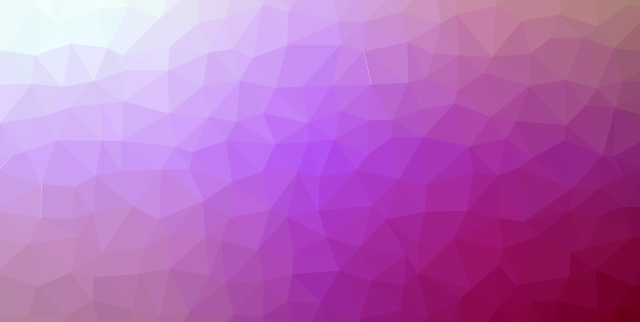
Reproduce this background procedurally as a WebGL 1 fragment shader.

```glsl
precision highp float;
// Low-poly mesh of flat triangles over a white, violet and crimson gradient.

uniform vec2 u_resolution;

// Mesh, in units of the canvas height
const float CELL = 0.1021;
const vec2 MESH_ORIGIN = vec2(0.005, 0.036);
const float JITTER = 0.37;
const float TINT = 0.012;

// Pale hairline seams on a few upright edges
const float SEAM_CHANCE = 0.015;
const float SEAM_WIDTH = 0.001;
const float SEAM_ALPHA = 0.25;

// Colours from left to right along the middle height
const vec3 LILAC = vec3(0.81, 0.66, 0.97);
const vec3 LAVENDER = vec3(0.79, 0.58, 0.97);
const vec3 VIOLET = vec3(0.70, 0.30, 0.95);
const vec3 MAGENTA = vec3(0.65, 0.17, 0.64);
const vec3 PLUM = vec3(0.52, 0.12, 0.45);

// Colour shifts from bottom to top
const vec3 SHIFT_BOTTOM = vec3(-0.11, -0.15, -0.35);
const vec3 SHIFT_LOW = vec3(-0.035, -0.09, -0.21);
const vec3 SHIFT_MIDDLE = vec3(0.0);
const vec3 SHIFT_HIGH = vec3(0.07, 0.2, 0.01);
const vec3 SHIFT_TOP = vec3(0.135, 0.37, 0.0);

// Icy glow in the upper left corner
const vec3 GLOW = vec3(0.01, 0.07, 0.02);
const vec2 GLOW_CENTRE = vec2(0.08, 0.92);
const vec2 GLOW_SIZE = vec2(0.15, 0.13);

float hash(vec2 p) {
  return fract(sin(dot(p, vec2(127.1, 311.7))) * 43758.5453);
}

// Five evenly spaced stops
vec3 ramp(float t, vec3 a, vec3 b, vec3 c, vec3 d, vec3 e) {
  float s = clamp(t, 0.0, 1.0) * 4.0;
  vec3 low = mix(mix(a, b, min(s, 1.0)), c, clamp(s - 1.0, 0.0, 1.0));
  return mix(mix(low, d, clamp(s - 2.0, 0.0, 1.0)), e, clamp(s - 3.0, 0.0, 1.0));
}

vec3 gradient(vec2 uv) {
  vec3 across = ramp(uv.x, LILAC, LAVENDER, VIOLET, MAGENTA, PLUM);
  vec3 shift = ramp(uv.y, SHIFT_BOTTOM, SHIFT_LOW, SHIFT_MIDDLE, SHIFT_HIGH, SHIFT_TOP);
  vec2 g = (uv - GLOW_CENTRE) / GLOW_SIZE;
  return min(across + shift + GLOW * exp(-dot(g, g)), vec3(0.93, 0.985, 0.99));
}

// Jittered mesh vertex
vec2 vertex(vec2 id) {
  vec2 offset = vec2(hash(id), hash(id + 57.3)) * 2.0 - 1.0;
  return MESH_ORIGIN + (id + offset * JITTER) * CELL;
}

float cross2(vec2 a, vec2 b) {
  return a.x * b.y - a.y * b.x;
}

float edgeDistance(vec2 p, vec2 a, vec2 b) {
  return cross2(b - a, p - a) / length(b - a);
}

float segmentDistance(vec2 p, vec2 a, vec2 b) {
  vec2 ab = b - a;
  return length(p - a - ab * clamp(dot(p - a, ab) / dot(ab, ab), 0.0, 1.0));
}

// Delaunay test: positive when the diagonal a-c suits the quad a, b, c, d
float diagonalTest(vec2 a, vec2 b, vec2 c, vec2 d) {
  return dot(c - b, a - b) * cross2(a - d, c - d) + cross2(c - b, a - b) * dot(a - d, c - d);
}

// Flat colour in rgb, weighted by the smoothed coverage in alpha
vec4 triangle(vec2 p, vec2 a, vec2 b, vec2 c) {
  float side = sign(cross2(b - a, c - a));
  float inside = min(side * edgeDistance(p, a, b),
                 min(side * edgeDistance(p, b, c), side * edgeDistance(p, c, a)));
  float coverage = clamp(0.5 + inside * u_resolution.y, 0.0, 1.0);
  vec2 centre = (a + b + c) / 3.0;
  float tint = (hash(centre) * 2.0 - 1.0) * TINT;
  centre.x *= u_resolution.y / u_resolution.x;
  return vec4(clamp(gradient(centre) + tint, 0.0, 1.0), 1.0) * coverage;
}

void main() {
  vec2 p = gl_FragCoord.xy / u_resolution.y;
  vec2 home = floor((p - MESH_ORIGIN) / CELL);
  float pixel = 1.0 / u_resolution.y;
  vec4 sum = vec4(0.0);
  float seam = 0.0;

  for (int j = -1; j <= 1; j++) {
    for (int i = -1; i <= 1; i++) {
      vec2 id = home + vec2(float(i), float(j));
      vec2 a = vertex(id);
      vec2 b = vertex(id + vec2(1.0, 0.0));
      vec2 c = vertex(id + vec2(1.0, 1.0));
      vec2 d = vertex(id + vec2(0.0, 1.0));

      if (diagonalTest(a, b, c, d) > 0.0) {
        sum += triangle(p, a, b, c) + triangle(p, a, c, d);
      } else {
        sum += triangle(p, a, b, d) + triangle(p, b, c, d);
      }

      float line = 1.0 - smoothstep(0.0, SEAM_WIDTH + pixel * 0.5, segmentDistance(p, a, d));
      seam = max(seam, line * step(hash(id + 13.7), SEAM_CHANCE));
    }
  }

  vec3 colour = sum.rgb / max(sum.a, 0.001);
  gl_FragColor = vec4(mix(colour, vec3(1.0), seam * SEAM_ALPHA), 1.0);
}
```
